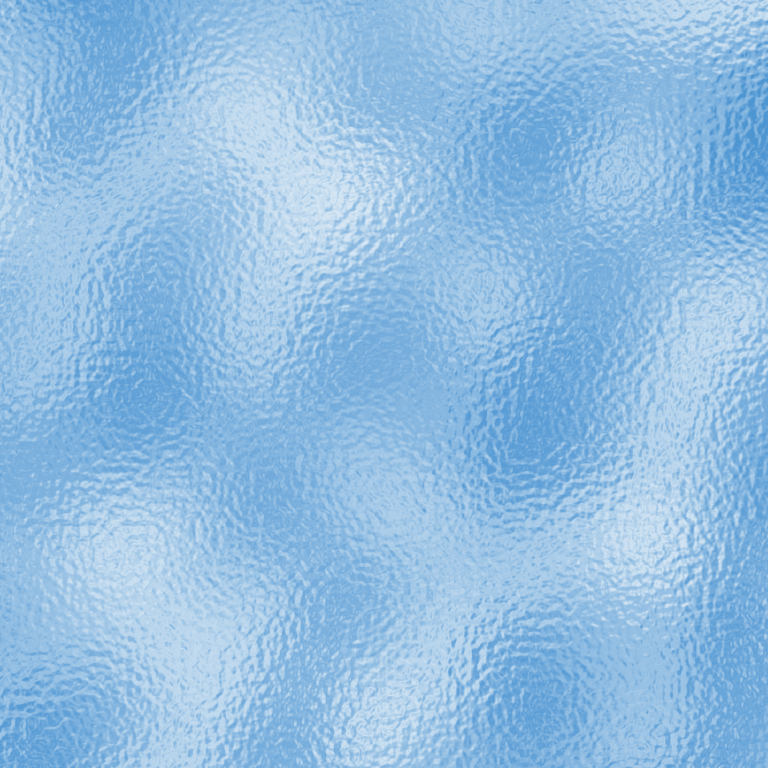
A Shadertoy shader for this texture:

```glsl
// Rippled frosted glass in front of soft, slanting patches of blue and white light.

// Random unit vector for a lattice point
vec2 randomDirection(vec2 cell) {
    float angle = 6.2832 * fract(sin(dot(cell, vec2(127.1, 311.7))) * 43758.5453);
    return vec2(cos(angle), sin(angle));
}

float gradientNoise(vec2 p) {
    vec2 i = floor(p), f = fract(p);
    vec2 s = f * f * f * (f * (f * 6.0 - 15.0) + 10.0);
    float a = dot(randomDirection(i), f);
    float b = dot(randomDirection(i + vec2(1, 0)), f - vec2(1, 0));
    float c = dot(randomDirection(i + vec2(0, 1)), f - vec2(0, 1));
    float d = dot(randomDirection(i + vec2(1, 1)), f - vec2(1, 1));
    return mix(mix(a, b, s.x), mix(c, d, s.x), s.y);
}

// Broad patches, stretched along the rising diagonal
float softLight(vec2 p) {
    vec2 q = vec2(p.x + p.y, p.y - p.x) * vec2(2.8, 4.1) + 17.3;
    return 0.42 + 0.74 * (gradientNoise(q) + 0.25 * gradientNoise(q * 2.1 + 40.0));
}

// Height of the pressed glass surface, in units of one ripple
float glassHeight(vec2 p) {
    return gradientNoise(p) + 0.27 * gradientNoise(p * 1.9 + 31.7);
}

void mainImage(out vec4 fragColor, in vec2 fragCoord) {
    vec2 p = fragCoord / iResolution.y;

    // Slope of the glass bends the view of the light behind it
    vec2 ripple = p * 100.0;
    float height = glassHeight(ripple);
    vec2 slope = vec2(glassHeight(ripple + vec2(0.15, 0.0)),
                      glassHeight(ripple + vec2(0.0, 0.15))) - height;
    slope /= 0.15;
    float light = softLight(p + 0.048 * slope);

    // Faint relief keeps the flat patches textured
    light += 0.03 * height + 0.02 * dot(slope, vec2(-0.7, 0.7));

    vec3 deepBlue = vec3(0.33, 0.60, 0.83);
    vec3 paleBlue = vec3(0.90, 0.94, 0.97);
    fragColor = vec4(mix(deepBlue, paleBlue, clamp(light, -0.04, 1.08)), 1.0);
}
```
